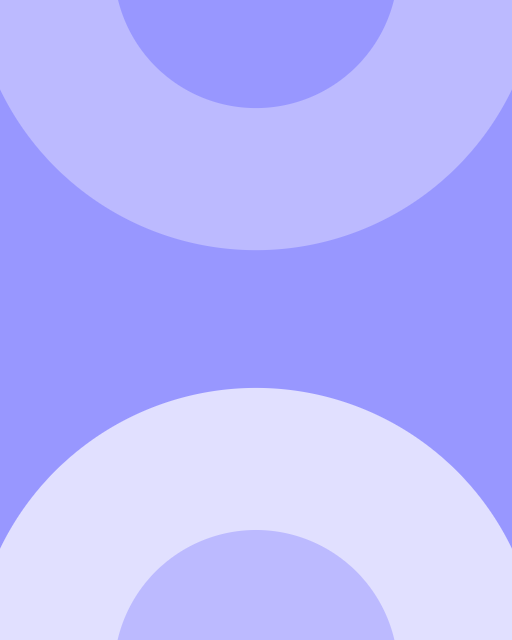
A WebGL 1 fragment shader for this background:

```glsl
precision highp float;

uniform vec2 u_resolution;

// Antialiased disc coverage, one pixel wide at the rim
float disc(vec2 p, vec2 center, float radius) {
    float pixel = 1.0 / u_resolution.y;
    return clamp(0.5 + (radius - length(p - center)) / pixel, 0.0, 1.0);
}

void main() {
    // Height runs from 0 to 1, x is centered
    vec2 p = gl_FragCoord.xy / u_resolution.y;
    p.x -= 0.5 * u_resolution.x / u_resolution.y;

    vec3 periwinkle = vec3(0.596, 0.592, 1.0);
    vec3 lavender = vec3(0.737, 0.729, 1.0);
    vec3 paleLilac = vec3(0.884, 0.878, 1.0);

    vec2 topCenter = vec2(0.0, 1.0531);
    vec2 bottomCenter = vec2(0.0, -0.0501);
    float outerRadius = 0.444;
    float innerRadius = 0.222;

    // Upper ring
    vec3 color = periwinkle;
    color = mix(color, lavender, disc(p, topCenter, outerRadius));
    color = mix(color, periwinkle, disc(p, topCenter, innerRadius));

    // Lower ring with a filled core
    color = mix(color, paleLilac, disc(p, bottomCenter, outerRadius));
    color = mix(color, lavender, disc(p, bottomCenter, innerRadius));

    gl_FragColor = vec4(color, 1.0);
}
```
